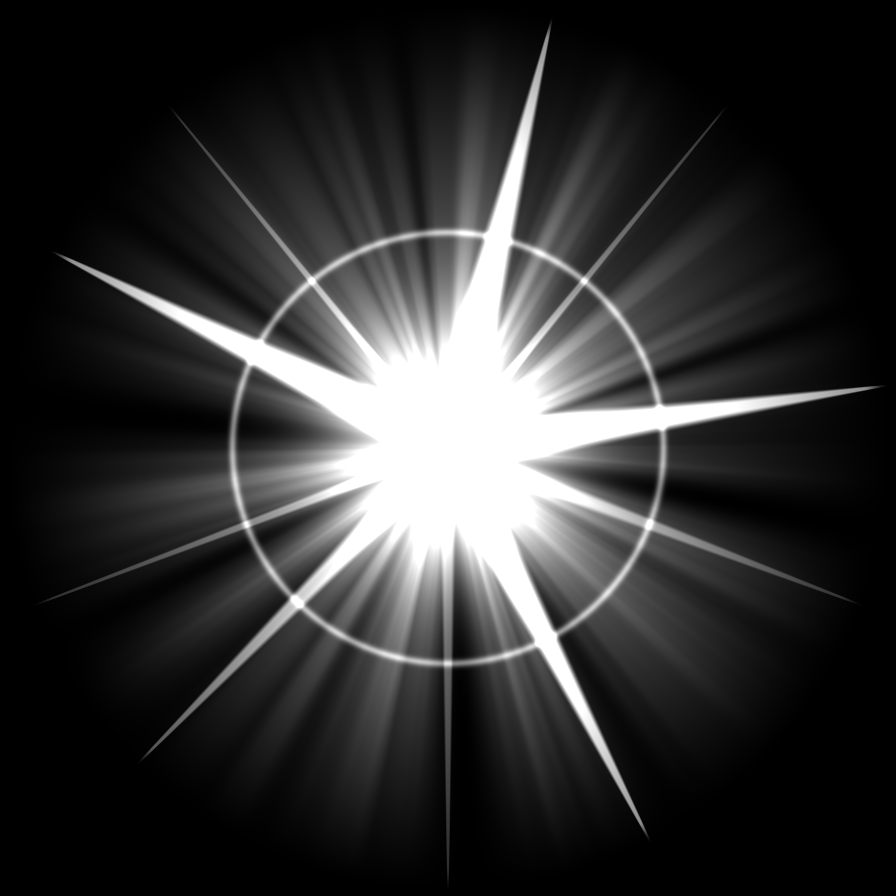
Give the GLSL for this background, as a three.js fragment shader.

```glsl
varying vec2 vUv;

#define RAY_REACH 0.495
#define RAY_GAIN 0.9
#define GLOW_RADIUS 0.115
#define GLOW_GAIN 1.5
#define RING_RADIUS 0.2405
#define RING_WIDTH 0.0042
#define RING_GAIN 0.5
#define SPIKE_REACH 0.492

const int SPIKES = 5;
const int GAPS = 12;
const int BEAMS = 8;

float hash(float n) {
  return fract(sin(n * 127.1 + 3.7) * 4375.85);
}

// Value noise that closes on itself after a full turn
float turnNoise(float degrees, float cells) {
  float x = degrees / 360.0 * cells;
  float cell = floor(x);
  float f = smoothstep(0.0, 1.0, x - cell);
  return mix(hash(mod(cell, cells) + cells), hash(mod(cell + 1.0, cells) + cells), f);
}

// Soft angular bump: x = direction, y = width, z = strength
float lobe(float degrees, vec3 shape) {
  float d = mod(degrees - shape.x + 180.0, 360.0) - 180.0;
  return shape.z * exp(-d * d / (shape.y * shape.y));
}

// Tapered needle from the centre: x = direction, y = half width at the base
float spike(vec2 p, vec2 shape) {
  float a = radians(shape.x);
  vec2 dir = vec2(cos(a), sin(a));
  float along = dot(p, dir);
  float across = abs(dir.x * p.y - dir.y * p.x);
  float taper = 1.0 - along / SPIKE_REACH;
  float halfWidth = shape.y * max(taper, 0.0) + 0.0012;
  float body = 1.0 - smoothstep(halfWidth * 0.4, halfWidth * 1.15, across);
  return body * step(0.0, along) * smoothstep(-0.01, 0.05, taper) * (0.5 + 1.1 * taper);
}

// Fine streaks shaped by dark gaps and broad beams
float rays(float degrees, float r) {
  vec3 gaps[GAPS] = vec3[GAPS](
    vec3(174.0, 9.0, 1.0), vec3(206.0, 4.0, 0.9), vec3(223.0, 4.0, 0.6),
    vec3(273.0, 8.0, 1.0), vec3(302.0, 4.0, 0.7), vec3(349.0, 5.5, 1.0),
    vec3(19.0, 2.5, 0.8), vec3(97.0, 2.5, 0.6), vec3(244.0, 3.0, 0.6),
    vec3(145.0, 2.5, 0.5), vec3(54.0, 4.0, 0.5), vec3(3.0, 8.0, 0.4));
  vec3 beams[BEAMS] = vec3[BEAMS](
    vec3(256.0, 4.0, 0.5), vec3(286.0, 3.5, 0.55), vec3(86.0, 5.0, 0.4),
    vec3(65.0, 3.0, 0.35), vec3(110.0, 5.0, 0.25), vec3(190.0, 5.0, 0.2),
    vec3(318.0, 4.0, 0.25), vec3(35.0, 8.0, 0.15));

  float envelope = 0.8;
  for (int i = 0; i < GAPS; i++) envelope *= 1.0 - lobe(degrees, gaps[i]);
  for (int i = 0; i < BEAMS; i++) envelope += lobe(degrees, beams[i]);

  float streaks = 0.4 + 0.45 * turnNoise(degrees, 72.0)
                + 0.3 * turnNoise(degrees, 150.0)
                + 0.12 * turnNoise(degrees, 310.0);
  float fade = pow(max(1.0 - r / RAY_REACH, 0.0), 1.2);
  return RAY_GAIN * envelope * streaks * fade;
}

void main() {
  vec2 p = vUv - 0.5;
  float r = length(p);
  float degrees = mod(atan(p.y, p.x + 1e-6) * 57.29578 + 360.0, 360.0);

  // Central glow and rays
  float light = GLOW_GAIN * exp(-r * r / (GLOW_RADIUS * GLOW_RADIUS));
  light += rays(degrees, r);

  // Thin halo ring
  float ringOffset = (r - RING_RADIUS) / RING_WIDTH;
  light += RING_GAIN * exp(-ringOffset * ringOffset);

  // Broad bright spikes and faint thin ones
  vec2 broad[SPIKES] = vec2[SPIKES](
    vec2(8.1, 0.028), vec2(76.4, 0.031), vec2(153.6, 0.029),
    vec2(225.5, 0.017), vec2(297.2, 0.025));
  vec2 thin[SPIKES] = vec2[SPIKES](
    vec2(50.8, 0.006), vec2(129.2, 0.006), vec2(200.8, 0.007),
    vec2(270.0, 0.009), vec2(339.2, 0.012));
  for (int i = 0; i < SPIKES; i++) {
    light += spike(p, broad[i]) * smoothstep(0.005, 0.026, broad[i].y);
    light += spike(p, thin[i]) * 0.32;
  }

  gl_FragColor = vec4(vec3(clamp(light, 0.0, 1.0)), 1.0);
}
```
